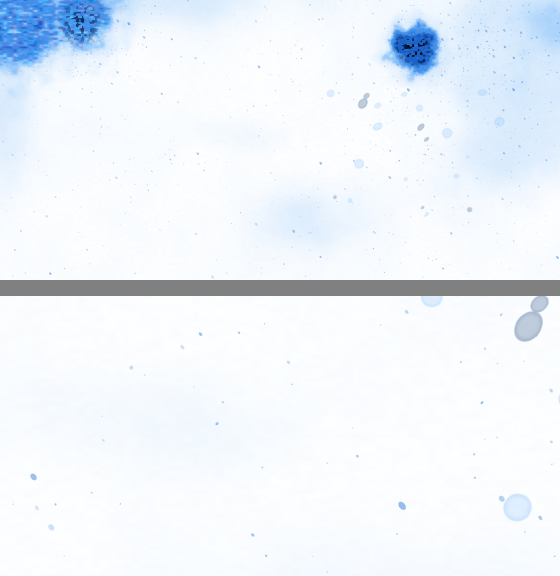
Top, the full canvas; bottom, a detail of the centre.
Give the GLSL for this texture, as a Shadertoy shader.

```glsl
#define PAPER vec3(0.995, 0.997, 1.0)
#define PALE vec3(0.85, 0.92, 0.99)
#define SKY vec3(0.58, 0.78, 0.98)
#define BLUE vec3(0.27, 0.57, 0.92)
#define DEEP vec3(0.10, 0.38, 0.78)
#define SOOT vec3(0.02, 0.07, 0.16)
#define SLATE vec3(0.50, 0.60, 0.72)
#define ROUND_BLOT vec2(1.48, 0.823)
#define CORNER_BLOT vec2(0.07, 0.93)
#define CORNER_LOBE vec2(0.28, 0.94)
#define DROPS 22

vec2 hash2(vec2 p) {
    vec3 q = fract(p.xyx * vec3(0.1031, 0.1030, 0.0973));
    q += dot(q, q.yzx + 33.33);
    return fract((q.xx + q.yz) * q.zy);
}

float noise(vec2 p) {
    vec2 i = floor(p), f = fract(p);
    f = f * f * (3.0 - 2.0 * f);
    vec2 e = vec2(0.0, 1.0);
    return mix(mix(hash2(i).x, hash2(i + e.yx).x, f.x),
               mix(hash2(i + e).x, hash2(i + e.yy).x, f.x), f.y);
}

float fbm(vec2 p) {
    float sum = 0.0, amp = 0.5;
    for (int i = 0; i < 5; i++) {
        sum += amp * noise(p);
        p = mat2(1.6, 1.2, -1.2, 1.6) * p + 7.3;
        amp *= 0.5;
    }
    return sum;
}

// Soft elliptical patch
float glow(vec2 p, vec2 center, vec2 size) {
    vec2 d = (p - center) / size;
    return exp(-dot(d, d));
}

float disc(float dist, float radius, float soft) {
    return 1.0 - smoothstep(radius - soft, radius + soft, dist);
}

// Pigment density to colour
vec3 pigment(float t) {
    vec3 c = mix(PAPER, PALE, smoothstep(0.0, 0.25, t));
    c = mix(c, SKY, smoothstep(0.22, 0.48, t));
    c = mix(c, BLUE, smoothstep(0.45, 0.72, t));
    return mix(c, DEEP, smoothstep(0.75, 1.05, t));
}

// Fine spatter: at most one fleck per grid cell
float flecks(vec2 p, float cells, float chance, float px) {
    vec2 id = floor(p * cells);
    vec2 pos = hash2(id + 17.0), rnd = hash2(id + 91.0);
    vec2 d = (fract(p * cells) - 0.25 - 0.5 * pos) / cells;
    d.y += d.x * (rnd.y - 0.5);
    float radius = mix(0.05, 0.16, rnd.y * rnd.y) / cells;
    return step(rnd.x, chance) * disc(length(d), radius, 0.7 * px) * (0.35 + 0.65 * pos.x);
}

void mainImage(out vec4 fragColor, in vec2 fragCoord) {
    float px = 1.0 / iResolution.y;
    vec2 p = fragCoord * px;
    float cloud = fbm(p * 4.0 + 3.0);
    float ragged = fbm(p * 24.0) - 0.5;
    float grain = noise(p * vec2(55.0, 130.0)) - 0.5;
    float tooth = noise(p * vec2(110.0, 180.0) + 40.0);

    // Broad washes
    float wash = 0.30 * glow(p, vec2(1.95, 0.82), vec2(0.36, 0.24))
               + 0.22 * glow(p, vec2(0.0, 0.58), vec2(0.10, 0.22))
               + 0.13 * glow(p, vec2(0.88, 0.52), vec2(0.16, 0.06))
               + 0.12 * glow(p, vec2(1.15, 0.22), vec2(0.25, 0.10))
               + 0.13 * glow(p, vec2(0.70, 1.02), vec2(0.45, 0.10))
               + 0.12 * glow(p, vec2(1.75, 0.38), vec2(0.25, 0.15));
    float density = 0.045 + 0.09 * (cloud - 0.4) + wash * (0.25 + 1.5 * cloud) + 0.022 * grain;

    // Two saturated blots with feathered rims
    float toRound = length(p - ROUND_BLOT) + 0.07 * ragged;
    float toCorner = min(length(p - CORNER_BLOT), length(p - CORNER_LOBE) + 0.055) + 0.12 * ragged;
    float roundInk = disc(toRound, 0.078, 0.032);
    float cornerInk = disc(toCorner, 0.155, 0.065);
    density += 0.18 * disc(toRound, 0.11, 0.05) + 0.20 * disc(toCorner, 0.22, 0.08);
    density += roundInk * (0.78 + 0.25 * grain) + cornerInk * (0.50 + 0.45 * grain + 0.5 * ragged);
    vec3 color = pigment(density);

    // Bright mottling and sooty granules inside the blots
    color += cornerInk * (tooth - 0.5) * vec3(-0.15, 0.16, 0.12);
    float sootRound = disc(toRound, 0.052, 0.022);
    float sootLobe = 0.7 * disc(length(p - CORNER_LOBE - vec2(0.01, -0.02)), 0.055, 0.05);
    float granules = smoothstep(0.55, 0.68, noise(p * vec2(105.0, 135.0) + 9.0));
    color = mix(color, SOOT, granules * max(sootRound, sootLobe));

    // Scattered droplets with darker rims
    for (int i = 0; i < DROPS; i++) {
        vec2 a = hash2(vec2(i, 5)), b = hash2(vec2(i, 23)), c = hash2(vec2(i, 61));
        vec2 d = p - vec2(1.53, 0.48) - (a + b - 1.0) * vec2(0.42, 0.34);
        float angle = -0.9 * c.x;
        d = mat2(cos(angle), sin(angle), -sin(angle), cos(angle)) * d;
        d.y *= 1.0 + 0.7 * c.y * c.y;
        float radius = mix(0.006, 0.025, b.y * b.y);
        float dist = length(d) + 0.004 * ragged;
        float body = disc(dist, radius, 1.2 * px);
        float rim = body * smoothstep(0.6 * radius, radius, dist);
        bool grey = c.x > 0.72;
        vec3 tint = grey ? SLATE : SKY;
        color = mix(color, tint, body * (grey ? 0.50 : 0.28) + 0.18 * rim);
    }

    // Spatter gathers around the blots and the right-hand wash
    float chance = 0.035 + 0.30 * glow(p, ROUND_BLOT + vec2(0.2, 0.03), vec2(0.30, 0.15))
                 + 0.35 * glow(p, vec2(0.25, 0.86), vec2(0.22, 0.14))
                 + 0.10 * glow(p, vec2(1.65, 0.6), vec2(0.4, 0.3))
                 + 0.10 * glow(p, vec2(0.55, 0.36), vec2(0.18, 0.08));
    float spatter = max(flecks(p, 32.0, chance, px), 0.8 * flecks(p + 3.7, 64.0, chance, px));
    color = mix(color, BLUE * 0.9, 0.6 * spatter);

    // Paper tooth
    color += 0.012 * grain + 0.010 * (tooth - 0.5);
    fragColor = vec4(clamp(color, 0.0, 1.0), 1.0);
}
```
